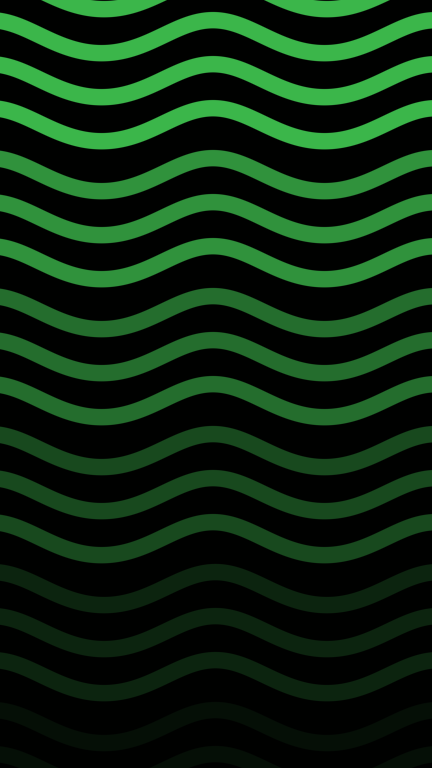
Reproduce this background procedurally as a Shadertoy shader.

```glsl
// Rows of wavy green ribbons on black, stacked in groups of three.
// Each group is dimmer than the one above; a ribbon is the slope-corrected
// distance to a rounded cosine curve. Lengths are in canvas widths.

const float TAU = 6.2831853;
const vec3 BLACK = vec3(0.0, 0.002, 0.0);
const vec3 GREEN = vec3(0.233, 0.714, 0.292);

const float PERIOD = 0.516;        // crest to crest
const float CREST_X = 0.493;       // position of the middle crest
const float AMPLITUDE = 0.0382;
const float SHARPNESS = 0.0019;    // second harmonic, narrows the crests
const float HALF_STROKE = 0.019;
const float FIRST_ROW = 0.0868;    // mid level of the first full row
const float ROW_PITCH = 0.1019;
const float GROUP_PITCH = 0.3194;
const float GROUP_LEAD = 0.058;    // half the gap between two groups
const float DRIFT = 0.0058;        // sideways shift of the outer rows

// Downward offset of the curve (x) and its slope (y).
vec2 wave(float x) {
    float k = TAU / PERIOD;
    float a = k * x;
    float offset = -AMPLITUDE * cos(a) - SHARPNESS * cos(2.0 * a);
    float slope = k * (AMPLITUDE * sin(a) + 2.0 * SHARPNESS * sin(2.0 * a));
    return vec2(offset, slope);
}

// Group index, counted from the top.
float groupIndex(float level) {
    return max(floor((level + GROUP_LEAD) / GROUP_PITCH), 0.0);
}

// Vertical distance to the nearest row; only the top group extends upward.
float rowDistance(float level, float group) {
    float local = level - group * GROUP_PITCH;
    float firstRow = group < 0.5 ? -1.0 : 0.0;
    float row = clamp(round(local / ROW_PITCH), firstRow, 2.0);
    return abs(local - row * ROW_PITCH);
}

// Even steps of brightness, ending in a faint last group.
float groupBrightness(float group) {
    return max(1.0 - 0.2 * group, 0.08);
}

void mainImage(out vec4 fragColor, in vec2 fragCoord) {
    float pixel = 1.0 / iResolution.x;
    float x = fragCoord.x * pixel - CREST_X;
    float y = (iResolution.y - fragCoord.y) * pixel - FIRST_ROW;

    // Find the group, then shift the outermost rows slightly
    float level = y - wave(x).x;
    float group = groupIndex(level);
    bool outer = level < -0.5 * ROW_PITCH || group > 3.5;
    vec2 curve = wave(x - (outer ? DRIFT : 0.0));

    // Ribbon with constant width across its slope
    float dist = rowDistance(y - curve.x, group) / sqrt(1.0 + curve.y * curve.y);
    float ribbon = 1.0 - smoothstep(-0.75 * pixel, 0.75 * pixel, dist - HALF_STROKE);

    vec3 color = mix(BLACK, GREEN * groupBrightness(group), ribbon);
    fragColor = vec4(color, 1.0);
}
```
